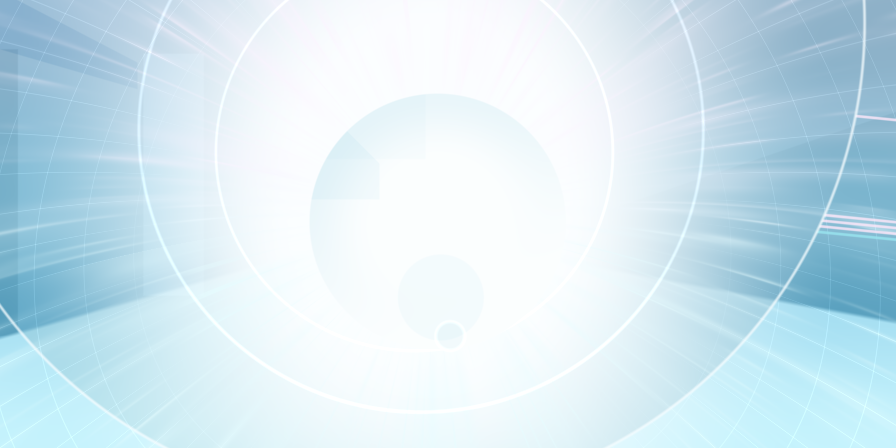
Write a Shadertoy shader that draws this background.

```glsl
// A bright tunnel of light: a white core inside nested glass discs, with drooping
// rays over a cool sky and a pale floor. Polar value noise draws the rays;
// distance functions draw the lens, rings, discs and side panels.

float hash(vec2 p) {
    p = fract(p * vec2(0.1031, 0.1137));
    p += dot(p, p.yx + 33.33);
    return fract((p.x + p.y) * p.x * 17.0);
}

// Value noise that wraps in x after the given number of cells
float wrapNoise(vec2 p, float cells) {
    vec2 i = floor(p), f = fract(p);
    f = f * f * (3.0 - 2.0 * f);
    float x0 = mod(i.x, cells), x1 = mod(i.x + 1.0, cells);
    return mix(mix(hash(vec2(x0, i.y)), hash(vec2(x1, i.y)), f.x),
               mix(hash(vec2(x0, i.y + 1.0)), hash(vec2(x1, i.y + 1.0)), f.x), f.y);
}

// Soft-edged step, about one pixel wide
float edge(float d) {
    float w = 1.0 / iResolution.y;
    return smoothstep(-w, w, d);
}

float disc(vec2 p, vec2 center, float radius) {
    return edge(radius - length(p - center));
}

float ring(vec2 p, vec2 center, float radius, float width) {
    return 1.0 - smoothstep(0.0, width, abs(length(p - center) - radius));
}

float box(vec2 p, vec2 low, vec2 high) {
    vec2 d = min(p - low, high - p);
    return edge(min(d.x, d.y));
}

void mainImage(out vec4 fragColor, in vec2 fragCoord) {
    vec2 p = fragCoord / iResolution.y;
    p.x += 1.0 - 0.5 * iResolution.x / iResolution.y;
    vec2 d = p - vec2(0.965, 0.51);
    float side = smoothstep(0.7, 1.3, p.x);

    // Sky, deepening towards a horizon that slopes down on both sides
    vec3 sky = mix(vec3(0.38, 0.66, 0.78), vec3(0.51, 0.74, 0.84), smoothstep(0.28, 0.62, p.y));
    sky = mix(sky, mix(vec3(0.58, 0.73, 0.83), vec3(0.55, 0.69, 0.78), side), smoothstep(0.55, 0.95, p.y));
    vec3 ground = mix(vec3(0.71, 0.89, 0.93), vec3(0.57, 0.80, 0.88), smoothstep(0.0, 0.38, p.y));
    float horizon = min(0.245 + 0.28 * p.x, 0.28 + 0.184 * (2.0 - p.x));
    float above = smoothstep(-0.006, 0.006, p.y - horizon);
    vec3 color = mix(ground, sky, above);

    // Translucent panels on the left and a slanted facet on the right
    color -= 0.05 * box(p, vec2(-1.0, 0.25), vec2(0.04, 0.89)) * above;
    color += 0.05 * box(p, vec2(0.32, 0.34), vec2(0.455, 0.88));
    color -= vec3(0.07, 0.05, 0.03) * edge(0.307 - p.x) * edge(p.y - 0.89 + 0.29 * p.x)
           * edge(1.02 - 0.52 * p.x - p.y);
    color -= 0.035 * edge(0.75 - 0.34 * (2.0 - p.x) - p.y) * above * side;

    // Large lens, cooler inside and lighter below its rim
    vec2 lensCenter = vec2(0.862, 0.948);
    float inside = disc(p, lensCenter, 1.068);
    color = mix(color, vec3(0.55, 0.71, 0.80), 0.22 * inside * side);
    color += 0.06 * (1.0 - inside) * (1.0 - above);

    // Broad glow around the core
    float e = length(d * vec2(d.x > 0.0 ? 1.04 : 0.98, d.y > 0.0 ? 0.72 : 0.94));
    float glow = 1.0 - smoothstep(0.30, 0.98, e);
    color = mix(color, vec3(0.985, 0.995, 1.0), glow);

    // Three octaves of rays, bent downwards with distance
    vec2 q = d + vec2(0.0, 0.17 * d.x * d.x);
    float angle = atan(q.y, q.x) / 6.2831853 + 0.5;
    float r = length(q);
    float rays = 0.0;
    for (int i = 0; i < 3; i++) {
        float k = float(i);
        float cells = 48.0 * pow(3.0, k);
        float n = wrapNoise(vec2(angle * cells, r * (2.0 + k) + 7.0 * k), cells);
        rays += (0.34 + 0.12 * k) * pow(n, 3.0 + 2.0 * k);
    }
    rays *= smoothstep(0.22, 0.4, r) * (1.0 - 0.45 * smoothstep(0.5, 1.2, r));
    vec3 rayColor = mix(vec3(0.90, 0.99, 1.0), vec3(0.99, 0.95, 1.0), smoothstep(0.4, 0.7, p.y));
    color = mix(color, rayColor, clamp(rays, 0.0, 0.85));

    // Fine curved grid, kept to the sides
    vec2 cell = abs(fract(vec2(angle * 72.0, r * 9.0)) - 0.5);
    float grid = smoothstep(0.475, 0.5, cell.x) + smoothstep(0.48, 0.5, cell.y);
    color += 0.05 * grid * smoothstep(0.55, 0.9, r);

    // Bright bands beyond the lens
    for (int i = 0; i < 5; i++) {
        float k = float(i);
        float y = 0.52 - 0.013 * k + 0.1 * (1.84 - p.x);
        y += i == 4 ? 0.28 : 0.0;
        float band = smoothstep(0.005, 0.001, abs(p.y - y));
        vec3 tint = i == 3 ? vec3(0.60, 0.90, 0.94) : vec3(1.0, 0.91, 0.98);
        color = mix(color, tint, 0.8 * band * (1.0 - inside));
    }

    // Lens rim and faint concentric rings
    color = mix(color, vec3(0.96, 0.99, 1.0), 0.75 * ring(p, lensCenter, 1.068, 0.006));
    color += 0.10 * ring(p, vec2(0.94, 0.71), 0.63, 0.006);
    color += 0.07 * ring(p, vec2(0.925, 0.66), 0.443, 0.005);

    // Central glass disc: white, tinted blue at its upper left and rim
    vec2 c = p - vec2(0.977, 0.505);
    float core = disc(c, vec2(0.0), 0.286);
    float tint = 0.03 + 0.20 * smoothstep(0.14, 0.29, length(c)) * smoothstep(-0.25, 0.25, c.y - 0.5 * c.x);
    tint += 0.10 * edge(-0.13 - c.x) * edge(c.y - 0.05) * edge(0.0 - c.x - c.y);
    tint += 0.05 * edge(-0.027 - c.x) * edge(c.y - 0.14);
    vec3 glass = mix(vec3(0.995, 1.0, 1.0), vec3(0.64, 0.84, 0.91), tint);
    color = mix(color, glass, core);

    // Two smaller discs nested towards the bottom
    color -= vec3(0.030, 0.012, 0.007) * disc(p, vec2(0.984, 0.336), 0.096);
    color -= vec3(0.035, 0.014, 0.008) * disc(p, vec2(1.005, 0.25), 0.032);
    color += 0.05 * ring(p, vec2(1.005, 0.25), 0.032, 0.006);

    fragColor = vec4(clamp(color, 0.0, 1.0), 1.0);
}
```
